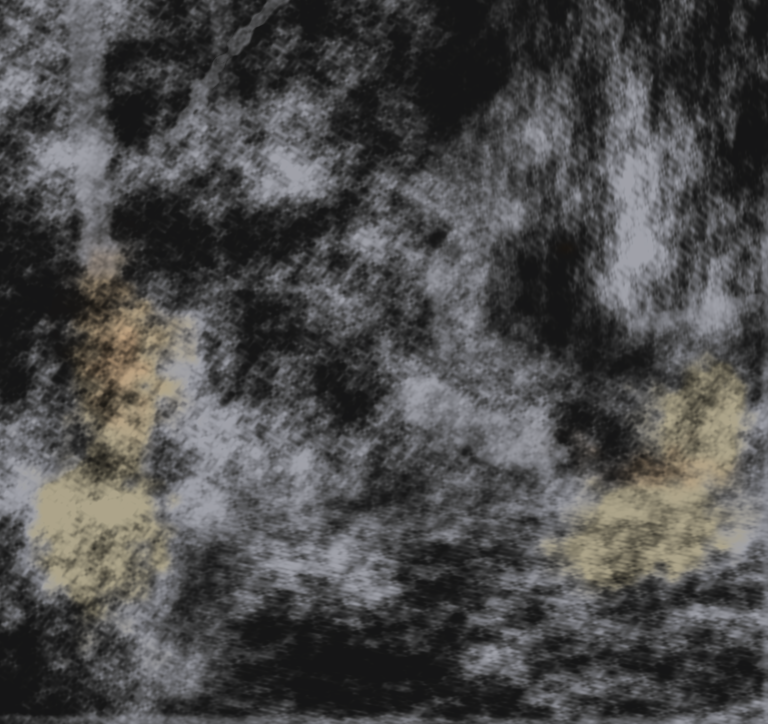
Write a Shadertoy shader that draws this texture.

```glsl
float hash(vec2 p) {
    return fract(sin(dot(p, vec2(127.1, 311.7))) * 43758.5);
}

float noise(vec2 p) {
    vec2 i = floor(p), f = fract(p);
    f = f * f * (3.0 - 2.0 * f);
    return mix(mix(hash(i), hash(i + vec2(1, 0)), f.x),
               mix(hash(i + vec2(0, 1)), hash(i + vec2(1, 1)), f.x), f.y);
}

// Rough fractal noise, slow falloff keeps the speckle strong
float grain(vec2 p) {
    float sum = 0.0, weight = 1.0, total = 0.0;
    for (int i = 0; i < 6; i++) {
        sum += weight * noise(p);
        total += weight;
        weight *= 0.82;
        p = mat2(2.04, 0.16, -0.16, 2.04) * p + 17.3;
    }
    return sum / total - 0.5;
}

// Soft elliptical patch: centre in xy, radii in zw
float patchAt(vec2 p, vec4 e) {
    vec2 d = (p - e.xy) / e.zw;
    return exp(-dot(d, d));
}

// Scraped line with a ragged edge
float streak(vec2 p, vec2 a, vec2 b, float width) {
    vec2 ab = b - a;
    float h = clamp(dot(p - a, ab) / dot(ab, ab), 0.0, 1.0);
    float d = length(p - a - ab * h) + 0.012 * (noise(p * 70.0) - 0.5);
    return 1.0 - smoothstep(width * 0.55, width * 1.25, d);
}

const vec4 rust[4] = vec4[4](
    vec4(0.15, 0.50, 0.08, 0.12), vec4(0.14, 0.25, 0.08, 0.15),
    vec4(0.89, 0.27, 0.12, 0.10), vec4(0.95, 0.44, 0.07, 0.07));

const vec4 pale[5] = vec4[5](
    vec4(0.41, 0.74, 0.08, 0.08), vec4(0.68, 0.72, 0.11, 0.10),
    vec4(0.90, 0.70, 0.07, 0.08), vec4(0.36, 0.31, 0.17, 0.12),
    vec4(0.60, 0.50, 0.16, 0.09));

const vec4 soot[8] = vec4[8](
    vec4(0.33, 0.57, 0.04, 0.14), vec4(0.00, 0.45, 0.05, 0.10),
    vec4(0.00, 0.03, 0.10, 0.09), vec4(0.75, 0.50, 0.07, 0.06),
    vec4(0.55, 0.06, 0.45, 0.09), vec4(1.03, 0.86, 0.05, 0.20),
    vec4(0.60, 0.96, 0.25, 0.09), vec4(0.20, 0.68, 0.12, 0.12));

void mainImage(out vec4 fragColor, in vec2 fragCoord) {
    vec2 uv = fragCoord / iResolution.xy;
    vec2 p = uv * vec2(1.062, 1.0);
    vec2 warped = p + 0.07 * (vec2(noise(p * 13.0), noise(p * 13.0 + 40.0)) - 0.5)
                    + 0.04 * (vec2(noise(p * 45.0), noise(p * 45.0 + 80.0)) - 0.5);

    // Speckle: slanted at left, upright at upper right, level at the bottom
    vec2 slanted = mat2(0.83, 0.65, 0.56, -0.96) * p;
    float upright = smoothstep(0.5, 0.85, p.x) * smoothstep(0.4, 0.65, p.y);
    float level = (1.0 - smoothstep(0.2, 0.42, p.y)) * smoothstep(0.15, 0.4, p.x);
    float speckle = grain(slanted * 6.0 + 3.0);
    speckle = mix(speckle, grain(p * vec2(9.0, 4.5) + 31.0), upright);
    speckle = mix(speckle, grain(p * vec2(4.8, 9.0) + 57.0), level);

    // Broad layout of worn, rusty and sooty areas
    float rustCover = 0.0, cover = 0.0;
    for (int i = 0; i < 4; i++) rustCover += patchAt(warped, rust[i]);
    for (int i = 0; i < 5; i++) cover += patchAt(warped, pale[i]);
    for (int i = 0; i < 8; i++) cover -= patchAt(warped, soot[i]);
    float wear = 0.485 + 1.15 * speckle + 0.12 * (cover + rustCover);

    // Scrapes and smears
    float scrape = streak(p, vec2(0.112, 1.02), vec2(0.138, 0.64), 0.025);
    scrape = max(scrape, 0.55 * streak(p, vec2(0.30, 1.02), vec2(0.32, 0.80), 0.018));
    scrape = max(scrape, streak(p, vec2(0.39, 1.01), vec2(0.31, 0.92), 0.010));
    scrape = max(scrape, 0.9 * streak(p, vec2(0.31, 0.92), vec2(0.24, 0.81), 0.010));
    scrape = max(scrape, 0.8 * streak(warped, vec2(0.58, 0.47), vec2(0.75, 0.37), 0.036));
    scrape = max(scrape, 0.6 * streak(p, vec2(0.605, 0.63), vec2(0.61, 0.50), 0.014));
    scrape = max(scrape, 0.7 * streak(p, vec2(0.88, 0.55), vec2(1.07, 0.59), 0.012));
    scrape = max(scrape, 0.7 * streak(p, vec2(0.0, 0.295), vec2(0.11, 0.37), 0.010));

    // Worn right and bottom rims
    float rim = smoothstep(0.988, 0.998, uv.x) * (1.0 - smoothstep(0.7, 0.85, uv.y));
    float ragged = uv.y + 0.01 * (noise(p * 25.0) - 0.5);
    rim = max(rim, 1.0 - smoothstep(0.004, 0.016, ragged));
    scrape = max(scrape, 0.8 * rim);
    wear = mix(wear, 0.61 + 0.5 * speckle, 0.8 * scrape);

    // Grey paint tone with a cool tint, warmed where rust shows
    float tone = 0.085 + 0.56 * pow(smoothstep(0.3, 0.76, wear), 1.2);
    float rusty = smoothstep(0.25, 0.75, rustCover + 0.8 * speckle) * (1.0 - 0.7 * scrape);
    float orange = patchAt(warped, vec4(0.15, 0.51, 0.05, 0.10))
                 + 0.7 * patchAt(warped, vec4(0.90, 0.37, 0.07, 0.03))
                 + patchAt(p, vec4(0.783, 0.657, 0.012, 0.008));
    vec3 tint = mix(vec3(0.985, 0.99, 1.0), vec3(0.97, 0.98, 1.03), smoothstep(0.2, 0.5, tone));
    tint = mix(tint, vec3(1.05, 1.0, 0.84), rusty);
    tint = mix(tint, vec3(1.20, 0.98, 0.76), min(orange, 1.0) * 0.8);
    fragColor = vec4(tone * tint, 1.0);
}
```
